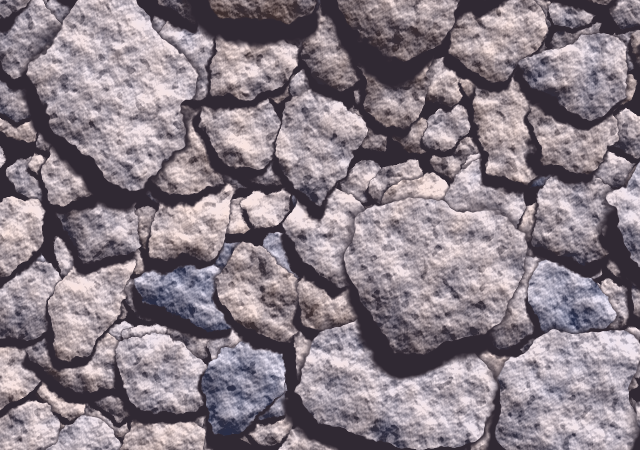
This texture is drawn by a Shadertoy shader. Its source:

```glsl
// A heap of sunlit, rough volcanic stones with deep black gaps between them.
// Three layers of jittered cells, small to large, each hold a warped polygon
// stone with its own cast shadow; gradient noise gives the surface its relief.

const vec2 SUN = vec2(0.35, 0.94);
const vec3 SHADOW = vec3(0.19, 0.16, 0.20);
const vec3 PALE = vec3(0.87, 0.815, 0.835);

vec2 hash22(vec2 p) {
    vec3 q = fract(p.xyx * vec3(0.1031, 0.1030, 0.0973));
    q += dot(q, q.yzx + 33.33);
    return fract((q.xx + q.yz) * q.zy);
}

float cornerSlope(vec2 cell, vec2 f, vec2 corner) {
    return dot(hash22(cell + corner) * 2.0 - 1.0, f - corner);
}

float gradientNoise(vec2 p) {
    vec2 i = floor(p), f = fract(p);
    vec2 u = f * f * f * (f * (f * 6.0 - 15.0) + 10.0);
    float bottom = mix(cornerSlope(i, f, vec2(0, 0)), cornerSlope(i, f, vec2(1, 0)), u.x);
    float top = mix(cornerSlope(i, f, vec2(0, 1)), cornerSlope(i, f, vec2(1, 1)), u.x);
    return 1.5 * mix(bottom, top, u.y);
}

float fbm(vec2 p) {
    float sum = 0.0, amp = 0.5;
    for (int i = 0; i < 5; i++) {
        sum += amp * gradientNoise(p);
        p = mat2(1.6, 1.2, -1.2, 1.6) * p + 17.3;
        amp *= 0.58;
    }
    return sum;
}

// Rounded irregular polygon: x = distance, yz = outward direction
vec3 stoneShape(vec2 q, vec2 seed) {
    vec2 form = hash22(seed + 3.7);
    float turn = 6.2832 * form.x;
    mat2 rot = mat2(cos(turn), sin(turn), -sin(turn), cos(turn));
    q = rot * q * mix(vec2(1.0), vec2(0.86, 1.25), form.y);
    float dist = -1.0;
    vec2 outward = vec2(0.0);
    for (int k = 0; k < 7; k++) {
        vec2 h = hash22(seed + float(k) * vec2(7.3, 3.1) + 11.0);
        float a = (float(k) + 0.75 * h.x) * 6.2832 / 7.0;
        vec2 side = vec2(cos(a), sin(a));
        float plane = dot(q, side) - mix(0.43, 0.64, h.y);
        float t = clamp(0.5 + 0.5 * (plane - dist) / 0.09, 0.0, 1.0);
        dist = mix(dist, plane, t) + 0.09 * t * (1.0 - t);
        outward = mix(outward, side, t);
    }
    return vec3(dist, outward * rot);
}

vec3 stoneColour(vec2 p, vec2 seed, vec3 stone) {
    vec2 tone = hash22(seed + 41.0);
    vec2 s = p + hash22(seed + 5.0) * 9.0;

    // Flat top, sides that turn towards or away from the sun
    float facing = dot(stone.yz, SUN) * smoothstep(-0.32, 0.02, stone.x);
    float light = 0.80 + facing * (facing > 0.0 ? 0.22 : 0.48);

    // Broad lumps, fine grain and dark pits
    float lumps = fbm(s * 6.0) - fbm(s * 6.0 + SUN * 0.12);
    float relief = fbm(s * 15.0);
    float grain = relief - fbm((s + SUN * 0.005) * 15.0);
    light += 1.1 * lumps + 2.0 * grain + 0.22 * relief;
    light -= 0.30 * smoothstep(0.22, 0.5, gradientNoise(s * 48.0) - 0.5 * relief);

    // Tone of each stone; a few are dark and bluish
    float slate = step(tone.x, 0.12);
    light += mix(-0.13, 0.14, tone.y) - 0.22 * slate;
    light -= 0.14 * smoothstep(0.5, 1.0, p.y);
    vec3 colour = mix(SHADOW, PALE, clamp(light, 0.03, 1.12));
    float warmth = (tone.x - 0.5) * 0.05 + 0.05 * relief - 0.03 * slate;
    return colour + warmth * vec3(0.7, 0.0, -0.9);
}

void mainImage(out vec4 fragColor, in vec2 fragCoord) {
    vec2 p = fragCoord / iResolution.y;
    vec3 colour = SHADOW;

    for (int layer = 0; layer < 3; layer++) {
        float size = 0.095 * pow(1.9, float(layer));
        float blur = 0.002 / size;
        vec2 q = p / size + float(layer) * vec2(0.37, 0.61);
        q += 0.20 * vec2(fbm(q * 1.7), fbm(q * 1.7 + 31.0));

        // Lower stones first, so that upper ones shade them
        for (int y = -1; y <= 1; y++)
        for (int x = -1; x <= 1; x++) {
            vec2 cell = floor(q) + vec2(x, y);
            vec2 seed = cell + 57.0 * float(layer + 1);
            if (hash22(seed + 23.0).x > (layer == 2 ? 0.5 : 0.94)) continue;
            vec2 offset = q - cell - mix(vec2(0.25), vec2(0.75), hash22(seed));

            // Thrown shadow and dark contact line
            float shadowDist = stoneShape(offset + SUN * 0.15, seed).x;
            vec3 stone = stoneShape(offset, seed);
            float lit = smoothstep(-0.02, 0.03, shadowDist) * smoothstep(-0.03, 0.06, stone.x);
            colour = mix(SHADOW, colour, lit);

            float cover = 1.0 - smoothstep(-blur, blur, stone.x);
            if (cover > 0.0) colour = mix(colour, stoneColour(p, seed, stone), cover);
        }
    }
    fragColor = vec4(clamp(colour, 0.0, 1.0), 1.0);
}
```
